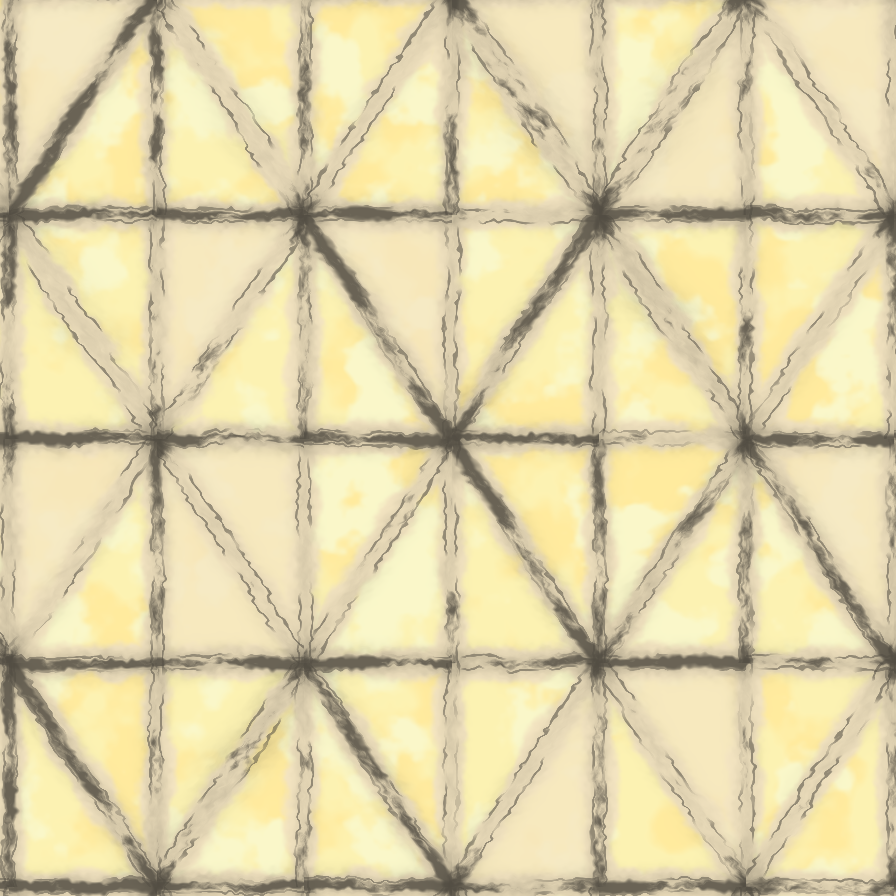
Give the GLSL for this pattern, as a WebGL 1 fragment shader.

```glsl
precision highp float;
// Weathered lattice: six by four cells crossed by alternating diagonals that
// meet in eight-armed stars. Each segment is a worn ink stroke with its own
// hashed weight; the triangles between them are mottled yellow washes.

uniform vec2 u_resolution;

const vec2 CELL = vec2(0.1645, 0.25);
const vec2 ORIGIN = vec2(0.0105, 0.0105);
const vec3 BEIGE = vec3(0.96, 0.90, 0.76);
const vec3 YELLOW = vec3(0.99, 0.95, 0.70);
const vec3 WARM = vec3(1.0, 0.92, 0.62);
const vec3 CREAM = vec3(0.98, 0.97, 0.79);
const vec3 INK = vec3(0.32, 0.30, 0.26);

float hash(vec2 p) {
  return fract(sin(dot(p, vec2(127.1, 311.7))) * 43758.55);
}

float noise(vec2 p) {
  vec2 i = floor(p);
  vec2 f = fract(p);
  f = f * f * (3.0 - 2.0 * f);
  return mix(mix(hash(i), hash(i + vec2(1.0, 0.0)), f.x),
             mix(hash(i + vec2(0.0, 1.0)), hash(i + 1.0), f.x), f.y);
}

float fbm(vec2 p) {
  float sum = 0.0;
  float gain = 0.5;
  for (int i = 0; i < 4; i++) {
    sum += gain * noise(p);
    p = p * 2.03 + 17.3;
    gain *= 0.5;
  }
  return sum / 0.9375;
}

float hairline(float d, float width, float pixel) {
  return 1.0 - smoothstep(width, width + max(pixel, 0.0012), abs(d));
}

// Worn stroke; s holds the distances along and across it.
float stroke(vec2 s, float halfWidth, float weight, float seed, float pixel) {
  s.y += (noise(vec2(s.x * 28.0, seed)) - 0.5) * 0.006;
  s.y += (noise(s * 170.0 + seed) - 0.5) * 0.005;
  float across = abs(s.y);

  // Dark smear that swells and breaks up
  float swell = noise(vec2(s.x * 19.0 + seed, seed * 1.7));
  float grain = fbm(s * vec2(75.0, 170.0) + seed);
  float reach = halfWidth * (0.45 + 1.0 * swell);
  float cover = smoothstep(0.72 - 0.6 * weight, 1.08 - 0.6 * weight,
                           0.5 * swell + 0.5 * grain);
  float smear = cover * (1.0 - smoothstep(0.3 * reach, reach, across));

  // Broken outlines on both sides
  float breaks = noise(vec2(s.x * 38.0, seed + 7.0 * sign(s.y)));
  float outline = hairline(across - 0.75 * halfWidth, 0.0008, pixel);
  outline *= smoothstep(0.25, 0.7, breaks) * 0.6;

  // Pale grey stain around the stroke
  float spread = across / (1.5 * halfWidth);
  float stain = exp(-spread * spread) * (0.1 + 0.2 * weight) * (0.4 + grain);
  return max(max(0.85 * smear, outline), stain);
}

// Mottled wash; fade is 0 at the pane border and 1 inside.
vec3 wash(vec2 p, float fade) {
  vec3 tint = mix(YELLOW, WARM, smoothstep(0.48, 0.66, fbm(p * 13.0)));
  tint = mix(tint, CREAM, smoothstep(0.5, 0.65, fbm(p * 17.0 + 40.0)));
  return mix(BEIGE, tint, fade);
}

void main() {
  vec2 p = gl_FragCoord.xy / u_resolution;
  float pixel = 1.0 / min(u_resolution.x, u_resolution.y);
  vec2 q = (p - ORIGIN) / CELL;
  vec2 cell = floor(q);
  vec2 node = floor(q + 0.5);
  vec2 offset = (q - node) * CELL;

  // Diagonals flip from cell to cell
  vec2 f = q - cell;
  f.x = mix(f.x, 1.0 - f.x, mod(cell.x + cell.y, 2.0));
  float diagonal = (f.x + f.y - 1.0) / length(1.0 / CELL);
  float along = f.y * length(CELL);

  // Segment identities and the extra ink around star centres
  float idV = hash(vec2(node.x, cell.y) + 3.1);
  float idH = hash(vec2(cell.x, node.y) + 9.7);
  float idD = hash(cell + 21.3);
  float star = mod(node.x + node.y, 2.0);
  float blot = exp(-dot(offset, offset) / 0.0007) * (0.15 + 0.3 * star);

  // Strokes; some faint diagonals bulge into ragged leaf outlines
  float bulge = step(0.3, idD) * step(idD, 0.55) * sin(3.14159 * f.y);
  float widthD = 0.0105 + 0.012 * bulge * noise(vec2(along * 22.0, idD * 50.0));
  float weightD = mix(0.18, 0.8, smoothstep(0.4, 0.65, idD));
  float inkV = stroke(vec2(p.y, offset.x), 0.0085, 0.3 + 0.35 * idV + blot,
                      idV * 50.0, pixel);
  float inkH = stroke(vec2(p.x, offset.y), 0.0095,
                      mix(0.4, 0.95, smoothstep(0.05, 0.35, idH)) + blot,
                      idH * 50.0, pixel);
  float inkD = stroke(vec2(along, diagonal), widthD, weightD + blot,
                      idD * 50.0, pixel);
  float ink = 1.0 - (1.0 - inkV) * (1.0 - inkH) * (1.0 - inkD);

  // Triangular panes, a few of them almost bare
  float clearance = min(min(abs(offset.x), abs(offset.y)), abs(diagonal));
  clearance += (fbm(p * 32.0) - 0.5) * 0.026;
  float bare = step(hash(cell + 5.0 * sign(diagonal) + 60.0), 0.14);
  float fade = smoothstep(0.011, 0.022, clearance) * (1.0 - 0.75 * bare);

  gl_FragColor = vec4(mix(wash(p, fade), INK, ink), 1.0);
}
```
